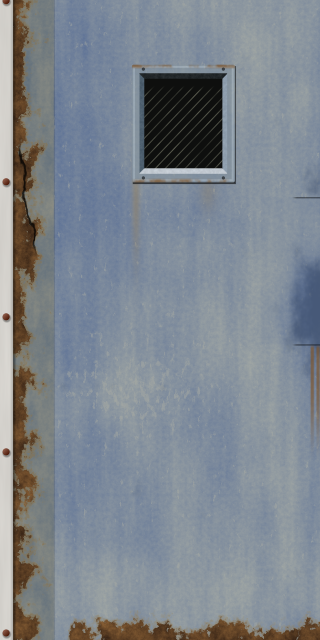
Reproduce this texture procedurally as a Shadertoy shader.

```glsl
// Weathered blue steel door: meshed window, rusty hinge edge, riveted white trim.
#define BLUE vec3(.415, .485, .60)
#define PALE vec3(.60, .63, .635)
#define RUST_DARK vec3(.23, .15, .09)
#define RUST_WARM vec3(.49, .34, .19)
#define TRIM vec3(.83, .82, .80)
#define TRIM_EDGE .041
#define SEAM .168
#define WINDOW_CENTER vec2(.573, 1.614)
#define OPENING_HALF vec2(.122, .140)
#define RECESS_HALF vec2(.137, .157)
#define FRAME_HALF vec2(.161, .184)
#define MESH_STEP .031

vec2 hashDir(vec2 cell) {
    float a = fract(sin(dot(cell, vec2(127.1, 311.7))) * 43758.5) * 6.2832;
    return vec2(cos(a), sin(a));
}

float gradNoise(vec2 p) {
    vec2 i = floor(p), f = p - i, u = f * f * (3. - 2. * f), e = vec2(1, 0);
    float low = mix(dot(hashDir(i), f), dot(hashDir(i + e), f - e), u.x);
    float high = mix(dot(hashDir(i + e.yx), f - e.yx), dot(hashDir(i + 1.), f - 1.), u.x);
    return mix(low, high, u.y);
}

float fbm(vec2 p) {
    float sum = 0., amp = .6;
    for (int i = 0; i < 4; i++) {
        sum += amp * gradNoise(p);
        p = p * 2.03 + 7.3;
        amp *= .55;
    }
    return sum;
}

float blob(vec2 p, float x, float y, float rx, float ry) {
    vec2 q = (p - vec2(x, y)) / vec2(rx, ry);
    return exp(-dot(q, q));
}

float boxDist(vec2 p, vec2 halfSize) {
    vec2 d = abs(p) - halfSize;
    return length(max(d, 0.)) + min(max(d.x, d.y), 0.);
}

float fill(float d, float blur) { return 1. - smoothstep(-blur * .6, blur * .6, d); }

vec3 paint(vec2 p, float grain) {
    float wear = .46 + .5 * fbm(p * vec2(19, 1.5)) + .55 * fbm(p * vec2(5, 3.5)) + .35 * grain;
    // Chalky zones
    wear += .42 * blob(p, .83, .85, .07, .48) + .28 * blob(p, .67, 1.02, .12, .25)
        + .30 * blob(p, .43, .82, .16, .14) + .25 * blob(p, .65, 1.95, .3, .15)
        + .30 * blob(p, .80, 1.65, .12, .35) + .28 * blob(p, .6, .14, .5, .18);
    // Sound, darker zones
    wear -= .38 * blob(p, .26, 1.65, .14, .5) + .25 * blob(p, .53, 1.33, .2, .08)
        + .22 * blob(p, .24, .75, .09, .5) + .7 * blob(p, 1., 1.05, .12, .14);
    vec3 col = mix(BLUE, PALE, clamp(wear, -.2, 1.15));
    // Flaked chips
    float chips = fbm(p * vec2(62, 32)) + .3 * blob(p, .43, .78, .2, .12);
    return mix(col, vec3(.66, .67, .64), .5 * smoothstep(.22, .5, chips));
}

void mainImage(out vec4 fragColor, in vec2 fragCoord) {
    vec2 p = fragCoord / iResolution.xy * vec2(1, 2);
    float px = 1. / iResolution.x;
    float grain = fbm(p * 85.), blotch = fbm(p * vec2(15, 12));
    float tone = .5 + 1.1 * fbm(p * vec2(17, 13) + 4.) + .5 * grain;
    vec3 rust = mix(RUST_DARK, RUST_WARM, clamp(tone, 0., 1.15));
    vec3 base = paint(p, grain), col = base;

    // Right sheet, its cut edges and rust runs
    float sheet = fill(boxDist(p - vec2(.97, 1.152), vec2(.155, .23)), .008);
    col = mix(col, BLUE, .16 * sheet);
    float dark = blob(p, 1., 1.03, .09, .16) + .35 * blob(p, 1., 1.42, .06, .08);
    col = mix(col, vec3(.25, .32, .44), .8 * smoothstep(.15, .8, dark + .6 * blotch));
    float cuts = abs(abs(p.y - 1.152) - .23) - .002;
    col *= 1. - .45 * fill(cuts, px) * smoothstep(.91, .93, p.x);
    float runs = smoothstep(.008, .002, abs(abs(p.x - .985) - .009));
    runs *= smoothstep(.925, .91, p.y) * smoothstep(.55, .8, p.y);
    col = mix(col, RUST_WARM, .7 * runs);

    // Stains below the window
    float stain = blob(p, .425, 1.38, .012, .18) + .6 * blob(p, .65, 1.4, .025, .06);
    col = mix(col, vec3(.56, .49, .38), .5 * stain);

    // Rust on the sill
    float sill = (.035 - p.y) * 9. + 1.1 * blotch + .3 * grain + .25 * blob(p, .47, 0., .12, .1);
    sill -= 2. * smoothstep(.23, .17, p.x);
    col = mix(col, vec3(.55, .48, .35), .6 * smoothstep(-.22, .1, sill) * smoothstep(.16, .06, p.y));
    col = mix(col, rust, smoothstep(0., .16, sill));

    // Hinge edge: dull paint, corrosion and a split
    float dull = .5 + fbm(p * vec2(18, 7)) + .4 * grain;
    vec3 edge = mix(vec3(.40, .45, .49), vec3(.53, .54, .51), dull);
    float decay = (.083 - p.x) * 9. + 1.3 * blotch + .4 * grain + .15 * blob(p, .08, 1.35, .08, .3);
    edge = mix(edge, vec3(.52, .44, .30), .65 * smoothstep(-.3, .02, decay));
    edge = mix(edge, rust, smoothstep(-.04, .16, decay));
    float split = abs(p.x - mix(.105, .068, smoothstep(1.2, 1.5, p.y)) - .03 * blotch) - .004;
    edge *= 1. - .75 * fill(split, .005) * fill(abs(p.y - 1.38) - .16, .04);
    col = mix(col, edge, fill(p.x - SEAM, px));
    col *= 1. - .13 * fill(abs(p.x - SEAM - .002) - .002, px);

    // Window frame and cast shadow
    vec2 q = p - WINDOW_CENTER;
    float frame = boxDist(q, FRAME_HALF - .006) - .006;
    col *= 1. - .65 * fill(boxDist(q - vec2(.003, -.005), FRAME_HALF), .004);
    vec3 metal = mix(base, vec3(.52, .58, .62), .5) + .08 * fill(abs(frame + .007) - .003, px);
    float rim = smoothstep(.012, .002, abs(abs(q.y) - FRAME_HALF.y + .003));
    metal = mix(metal, RUST_WARM, .75 * rim * smoothstep(-.2, .25, blotch));
    metal *= 1. - .55 * fill(length(abs(q) - vec2(.125, .170)) - .005, px);
    col = mix(col, metal, fill(frame, px));

    // Mitred reveal
    vec2 beyond = abs(q) - OPENING_HALF;
    vec3 sides = q.x < 0. ? vec3(.30, .37, .43) : vec3(.56, .62, .68);
    vec3 ends = q.y < 0. ? vec3(.76, .79, .82) : vec3(.13, .15, .16);
    vec3 reveal = mix(sides, ends, smoothstep(-px, px, beyond.y - beyond.x)) + .08 * grain;
    col = mix(col, reveal, fill(boxDist(q, RECESS_HALF), px));

    // Dark opening with slanted wires
    float wire = abs(fract((p.x - p.y * .95) / MESH_STEP) - .5) * MESH_STEP * .72;
    wire = fill(wire - .0016, px) * smoothstep(.12, .10, q.y);
    vec3 hole = vec3(.055, .06, .055) + vec3(.27, .27, .23) * wire * (.75 + blotch);
    col = mix(col, hole, fill(boxDist(q, OPENING_HALF), px));

    // White trim with rusty rivets
    col *= 1. - .45 * smoothstep(.012, 0., p.x - TRIM_EDGE);
    vec3 trim = TRIM + .05 * fbm(p * vec2(30, 3)) - .14 * smoothstep(.03, .041, p.x);
    for (float k = -2.; k < 3.; k++) {
        vec2 r = p - vec2(.019, 1.01 + .422 * k + .024 * (k * k * k - k));
        vec3 rivet = vec3(.43, .23, .16) + 9. * (r.y - r.x);
        trim *= 1. - .35 * fill(length(r + vec2(-.002, .004)) - .013, .006);
        trim = mix(trim, rivet, fill(length(r) - .011, px));
    }
    col = mix(col, trim, fill(p.x - TRIM_EDGE, px));
    fragColor = vec4(clamp(col, 0., 1.), 1);
}
```
